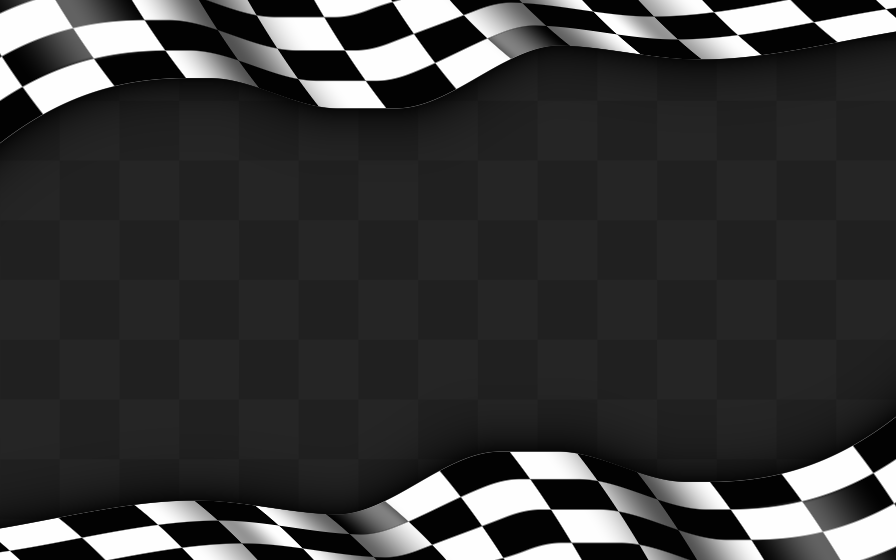
A Shadertoy shader for this background:

```glsl
// Two waving chequered ribbons along the top and bottom of a dark tiled board.
// One ribbon is modelled by its wavy hem and sheared rows of cells; the other
// is the same ribbon turned by half a circle about the canvas centre.

const vec2  CANVAS = vec2(768.0, 480.0);   // design units over the whole canvas
const float TILE = 51.2;                   // board tile size
const vec3  TILE_DARK = vec3(0.127);
const vec3  TILE_LIGHT = vec3(0.146);
const vec3  CLOTH_BLACK = vec3(0.006);
const vec3  CLOTH_WHITE = vec3(0.995);
const float CELL_START = 37.0;             // first column line on the hem
const float CELL_WIDTH = 56.9;
const float ROW_GROWTH = 1.2;              // rows get taller away from the hem
const float SHADOW_DEPTH = 0.8;
const float SHADOW_REACH = 17.0;

// Depth of the hem below the canvas border.
float hem(float x) {
    float y = 67.0 + 56.0 * pow(max(1.0 - x / 165.0, 0.0), 2.3);
    y += 26.0 * smoothstep(180.0, 290.0, x);
    y -= 54.0 * smoothstep(340.0, 480.0, x);
    y += 12.0 * smoothstep(475.0, 600.0, x);
    return y - 32.0 * smoothstep(600.0, 850.0, x);
}

// Horizontal and vertical step from one row line to the next.
vec2 rowStep(float u) {
    return mix(vec2(17.8, 22.5), vec2(20.5, 16.0), smoothstep(370.0, 450.0, u));
}

// Cloth coordinates: x is the hem position followed upward, y is the row.
vec2 clothCoords(vec2 q) {
    float row = 0.0;
    float u = q.x;
    for (int i = 0; i < 18; i++) {
        vec2 s = rowStep(u);
        float next = (hem(u) - q.y) / (s.y + ROW_GROWTH * row);
        row = clamp(mix(row, next, 0.6), 0.0, 7.0);
        u = q.x + s.x * row;
    }
    return vec2(u, row);
}

// Column number, with cells stretched and squeezed along the hem.
float columnAt(float u) {
    float even = (u - CELL_START) / CELL_WIDTH;
    float column = even;
    for (int i = 0; i < 3; i++) {
        float broad = 3.3 + 9.0 * cos(0.483 * (column - 4.0));
        float fine = 4.5 * cos(1.904 * (column - 6.0)) * smoothstep(100.0, 260.0, u);
        column = even - (broad + fine) / CELL_WIDTH;
    }
    return column;
}

// Smooth square wave: +1 on even unit intervals, -1 on odd ones.
float stripe(float v, float blur) {
    float d = 2.0 * abs(fract(0.5 * v - 0.25) - 0.5) - 0.5;
    return clamp(d / blur, -1.0, 1.0);
}

// 1 on even cells, 0 on odd cells.
float checker(vec2 cell, vec2 blur) {
    return 0.5 + 0.5 * stripe(cell.x, blur.x) * stripe(cell.y, blur.y);
}

// Soft fold: 0 outside, 1 at the centre, with separate slopes on each side.
float fold(float u, float start, float centre, float end) {
    return smoothstep(start, centre, u) * (1.0 - smoothstep(centre, end, u));
}

vec3 clothColor(vec2 q, float pixel) {
    vec2 cloth = clothCoords(q);
    float u = cloth.x;
    float row = cloth.y;

    // Folds darken the white cells
    float shade = 1.0 - 0.68 * fold(u, 160.0, 224.0, 305.0);
    shade -= 0.62 * fold(u, 432.0, 488.0, 550.0);
    shade -= 0.42 * fold(u, 560.0, 592.0, 645.0);

    // Sheen lifts some of the black cells
    float sheen = 0.38 * fold(u, 42.0, 104.0, 165.0) * smoothstep(0.9, 1.1, row);
    sheen += 0.5 * fold(u, 425.0, 446.0, 488.0) * (1.0 - smoothstep(0.95, 1.05, row));

    vec2 blur = 0.6 * pixel / vec2(50.0, 20.0);
    float white = checker(vec2(columnAt(u), row), blur);
    return mix(CLOTH_BLACK + sheen, CLOTH_WHITE * shade, white);
}

void mainImage(out vec4 fragColor, in vec2 fragCoord) {
    vec2 p = fragCoord / iResolution.xy * CANVAS;
    float pixel = CANVAS.y / iResolution.y;

    // Tiled board
    vec2 tile = vec2(p.x, p.y - 0.5 * CANVAS.y) / TILE;
    vec3 color = mix(TILE_LIGHT, TILE_DARK, checker(tile, vec2(0.6 * pixel / TILE)));

    // Half-turn symmetry: q.y is the depth from the nearer border
    bool upper = p.y > 0.5 * CANVAS.y;
    vec2 q = upper ? vec2(p.x, CANVAS.y - p.y) : vec2(CANVAS.x - p.x, p.y);

    // Shadow below the hem, then the cloth
    float slope = hem(q.x + 1.0) - hem(q.x);
    float gap = (q.y - hem(q.x)) * inversesqrt(1.0 + slope * slope);
    color *= 1.0 - SHADOW_DEPTH * exp(-max(gap, 0.0) / SHADOW_REACH);
    float cover = 1.0 - smoothstep(-0.6 * pixel, 0.6 * pixel, gap);
    color = mix(color, clothColor(q, pixel), cover);

    fragColor = vec4(color, 1.0);
}
```
